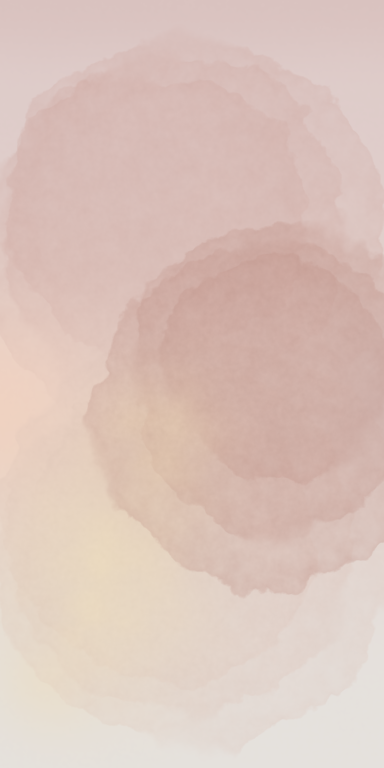
Give the GLSL for this background, as a Shadertoy shader.

```glsl
#define LAYERS 3
#define RAGGED 0.13
#define FRAY 0.045
#define RIM_GAIN 0.65
#define RIM_WIDTH 0.045
#define MOTTLE 0.9
#define GRAIN 0.028
#define ROSE vec3(0.815, 0.665, 0.635)
#define CLAY vec3(0.765, 0.595, 0.555)
#define BLUSH vec3(0.865, 0.765, 0.725)
#define PEACH vec3(0.945, 0.820, 0.750)
#define CREAM vec3(0.925, 0.860, 0.740)

vec2 gradientAt(vec2 cell) {
    vec2 h = vec2(dot(cell, vec2(127.1, 311.7)), dot(cell, vec2(269.5, 183.3)));
    return 2.0 * fract(sin(h) * 43758.5) - 1.0;
}

float gradientNoise(vec2 p) {
    vec2 i = floor(p), f = fract(p);
    vec2 u = f * f * f * (f * (f * 6.0 - 15.0) + 10.0);
    vec2 e = vec2(0.0, 1.0);
    float low = mix(dot(gradientAt(i), f),
                    dot(gradientAt(i + e.yx), f - e.yx), u.x);
    float high = mix(dot(gradientAt(i + e.xy), f - e.xy),
                     dot(gradientAt(i + e.yy), f - e.yy), u.x);
    return mix(low, high, u.y);
}

float fbm(vec2 p) {
    float sum = 0.0, gain = 0.5;
    for (int i = 0; i < 4; i++) {
        sum += gain * gradientNoise(p);
        p = mat2(1.6, 1.2, -1.2, 1.6) * p + 7.3;
        gain *= 0.5;
    }
    return sum;
}

float glow(vec2 p, vec2 centre, vec2 radius) {
    vec2 q = (p - centre) / radius;
    return exp(-dot(q, q));
}

// Coverage of one ragged pool of pigment, darker along its dried rim
float pool(vec2 p, vec2 centre, float radius, float seed) {
    float fray = fbm(p * 20.0 + seed * 3.1);
    float d = length(p - centre) - radius
            + RAGGED * fbm(p * 4.0 + seed) + FRAY * fray;
    float wet = smoothstep(0.0, 0.35, gradientNoise(p * 3.0 - seed));
    float soft = mix(0.005, 0.035, wet);
    float body = 1.0 + RIM_GAIN * exp(min(d, 0.0) / RIM_WIDTH);
    return smoothstep(soft, -soft, d) * body * (1.0 + MOTTLE * fray);
}

// Nested pools that shrink and drift from the first centre
float wash(vec2 p, vec2 centre, float radius, vec2 drift, float shrink,
           float strength, float seed) {
    float clear = 1.0;
    for (int i = 0; i < LAYERS; i++) {
        float k = float(i);
        float cover = pool(p, centre + drift * k, radius - shrink * k, seed + 5.7 * k);
        clear *= 1.0 - clamp(strength * cover, 0.0, 1.0);
    }
    return 1.0 - clear;
}

// Paper tone from warm grey at the foot to dusty pink at the head
vec3 paper(float y) {
    vec3 c = mix(vec3(0.898, 0.882, 0.865), vec3(0.890, 0.825, 0.802),
                 smoothstep(0.15, 1.0, y));
    c = mix(c, vec3(0.872, 0.800, 0.790), smoothstep(1.0, 1.75, y));
    return mix(c, vec3(0.852, 0.762, 0.750), smoothstep(1.75, 2.0, y));
}

void mainImage(out vec4 fragColor, in vec2 fragCoord) {
    vec2 p = fragCoord / iResolution.xy * vec2(1.0, 2.0);
    float cloud = fbm(p * 5.0 + 31.0);

    vec3 col = paper(p.y);
    col = mix(col, PEACH, 0.85 * glow(p, vec2(0.0, 0.93), vec2(0.30, 0.30)));
    col = mix(col, CREAM, 0.35 * glow(p, vec2(0.12, 0.22), vec2(0.14, 0.13)));

    // Upper wash, dissolving toward the middle
    float upper = wash(p, vec2(0.482, 1.362), 0.529, vec2(-0.039, 0.039), 0.0755, 0.20, 2.0);
    col = mix(col, ROSE, upper * smoothstep(0.82, 1.35, p.y));

    // Lower wash with its pool of cream
    float lower = wash(p, vec2(0.521, 0.594), 0.534, vec2(-0.045, 0.0), 0.078, 0.19, 11.0);
    col = mix(col, BLUSH, lower);
    float cream = glow(p, vec2(0.26, 0.50), vec2(0.25, 0.30)) * (1.0 + cloud);
    col = mix(col, CREAM, clamp(0.72 * cream, 0.0, 1.0));

    // Deep wash across the middle, tinted on both flanks
    float deep = wash(p, vec2(0.716, 0.932), 0.469, vec2(0.0, 0.058), 0.09, 0.23, 23.0);
    col = mix(col, CLAY, deep);
    float ochre = glow(p, vec2(0.41, 0.83), vec2(0.15, 0.20)) * (1.0 + 1.8 * cloud);
    col = mix(col, vec3(0.885, 0.785, 0.670), clamp(0.5 * ochre, 0.0, 1.0));
    col = mix(col, vec3(0.790, 0.680, 0.665),
              0.35 * glow(p, vec2(1.02, 0.97), vec2(0.15, 0.22)));

    // Paper tooth, stronger where pigment has settled
    float pigment = clamp(upper + lower + deep, 0.0, 1.0);
    col += GRAIN * (0.2 + pigment) * (fbm(p * 65.0) + 0.6 * cloud);
    fragColor = vec4(clamp(col, 0.0, 1.0), 1.0);
}
```
